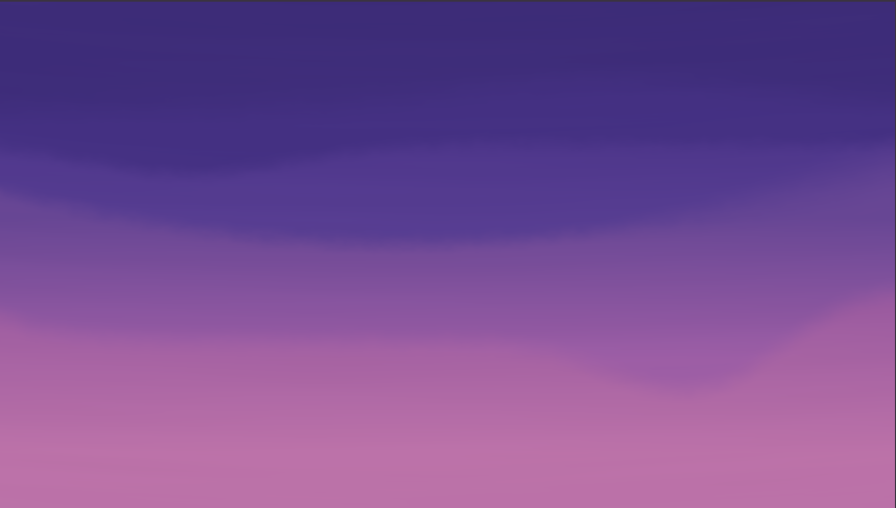
This background is drawn by a Shadertoy shader. Its source:

```glsl
#define EDGE_SOFTNESS 0.018
#define BRUSH_ROUGHNESS 0.012
#define STREAK_STRENGTH 0.012
#define TOP_BORDER 0.0032
#define SIDE_BORDER 0.0013

const vec3 NAVY = vec3(0.238, 0.172, 0.470);
const vec3 DEEP_BLUE = vec3(0.268, 0.190, 0.512);
const vec3 INDIGO = vec3(0.312, 0.218, 0.550);
const vec3 BRIGHT_INDIGO = vec3(0.340, 0.240, 0.570);
const vec3 MAUVE = vec3(0.405, 0.275, 0.580);
const vec3 VIOLET = vec3(0.615, 0.368, 0.648);
const vec3 ROSE = vec3(0.605, 0.355, 0.625);
const vec3 PINK = vec3(0.735, 0.446, 0.660);
const vec3 BORDER = vec3(0.23, 0.20, 0.25);

float hash(vec2 p) {
    p = fract(p * vec2(0.1031, 0.1137));
    p += dot(p, p.yx + 33.33);
    return fract((p.x + p.y) * p.x * 7.13);
}

float noise(vec2 p) {
    vec2 cell = floor(p), f = fract(p);
    f = f * f * (3.0 - 2.0 * f);
    float low = mix(hash(cell), hash(cell + vec2(1, 0)), f.x);
    float high = mix(hash(cell + vec2(0, 1)), hash(cell + vec2(1, 1)), f.x);
    return mix(low, high, f.y);
}

float fbm(vec2 p) {
    float sum = 0.0, weight = 0.5;
    for (int i = 0; i < 4; i++) {
        sum += weight * noise(p);
        p = p * 2.03 + 17.1;
        weight *= 0.5;
    }
    return sum / 0.9375;
}

float bell(float x, float center, float width) {
    float t = (x - center) / width;
    return exp(-t * t);
}

float below(float depth, float edge, float softness) {
    return smoothstep(-softness, softness, depth - edge);
}

void mainImage(out vec4 fragColor, in vec2 fragCoord) {
    vec2 uv = fragCoord / iResolution.xy;
    float x = uv.x;
    float depth = 1.0 - uv.y;

    // Brush texture: fine roughness on edges, long streaks in the fill
    float rough = (fbm(vec2(x * 60.0, depth * 55.0)) - 0.5) * BRUSH_ROUGHNESS;
    float bend = depth + 0.16 * (x - 0.45) * (x - 0.45);
    float streak = fbm(vec2(x * 2.5 + 4.0, bend * 32.0)) - 0.5;
    float d = depth + rough;

    // Curved boundaries, measured downward from the top
    float hazeEdge = 0.215 - 0.055 * bell(x, 0.70, 0.25);
    float indigoEdge = 0.284 + 0.058 * bell(x, 0.21, 0.16);
    float mauveEdge = 0.478 - 0.50 * (x - 0.45) * (x - 0.45);
    float pinkEdge = 0.675 - 0.055 * exp(-x / 0.06)
        + 0.09 * bell(x, 0.76, 0.12) - 0.10 * smoothstep(0.8, 1.0, x);

    // Layers from the night sky down to the glow
    vec3 color = mix(NAVY, DEEP_BLUE, 0.25 * smoothstep(0.0, 0.2, depth));
    color = mix(color, DEEP_BLUE, below(d, hazeEdge, 2.5 * EDGE_SOFTNESS));

    vec3 indigo = mix(INDIGO, BRIGHT_INDIGO, smoothstep(0.28, 0.46, depth));
    color = mix(color, indigo, below(d, indigoEdge, 1.4 * EDGE_SOFTNESS));

    vec3 mauve = mix(MAUVE, VIOLET, clamp((depth - 0.43) / 0.28, 0.0, 1.0));
    float mauveSoftness = EDGE_SOFTNESS * (1.5 + 3.0 * smoothstep(0.65, 1.0, x));
    color = mix(color, mauve, below(d, mauveEdge, mauveSoftness));

    vec3 pink = mix(ROSE, PINK, clamp((depth - 0.60) / 0.29, 0.0, 1.0));
    color = mix(color, pink, below(d, pinkEdge, 2.0 * EDGE_SOFTNESS));

    color += streak * STREAK_STRENGTH * vec3(1.0, 0.8, 0.9);

    // Thin dark borders
    vec2 pixel = 1.0 / iResolution.xy;
    float top = 1.0 - smoothstep(-0.5, 0.5, (depth - TOP_BORDER) / pixel.y);
    float side = 1.0 - smoothstep(-0.5, 0.5, (1.0 - x - SIDE_BORDER) / pixel.x);
    color = mix(color, BORDER, max(top, side));

    fragColor = vec4(color, 1.0);
}
```
